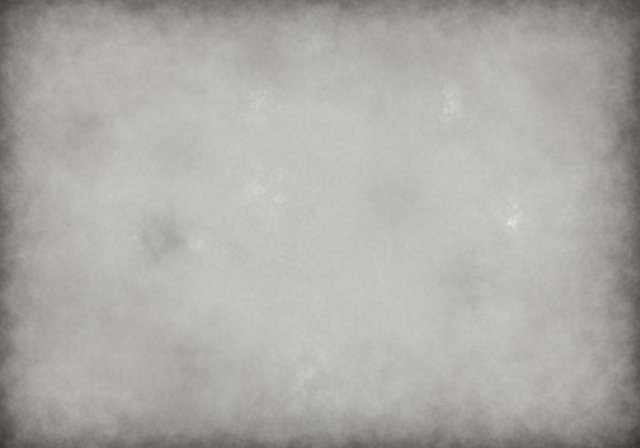
Write a Shadertoy shader that draws this texture.

```glsl
// Weathered grey plaster with soft stains, pale scuffs and sooty edges.

const vec3  COOL_GREY   = vec3(0.755, 0.763, 0.744);
const vec3  WARM_GREY   = vec3(0.738, 0.724, 0.708);
const vec3  STAIN_TINT  = vec3(0.88, 1.0, 1.04);   // absorption per channel
const vec3  SOOT_TINT   = vec3(0.98, 1.0, 1.025);
const vec4  EDGE_SOOT   = vec4(0.42, 0.47, 0.42, 0.37); // left, right, bottom, top
const vec4  EDGE_WIDTH  = vec4(0.056, 0.064, 0.058, 0.056);
const float EDGE_WARP   = 0.020;
const float CLOUD_DEPTH = 0.050;
const float MOTTLE_DEPTH = 0.050;
const float GRAIN_DEPTH = 0.040;
const float FLECK_DEPTH = 0.055;

// Marks: centre x, centre y, radius, strength; unit is the canvas height
const vec4 STAINS[10] = vec4[](
    vec4(0.37, 0.47, 0.065, 0.13), vec4(0.18, 0.29, 0.110, 0.09),
    vec4(0.43, 0.17, 0.110, 0.10), vec4(1.04, 0.36, 0.070, 0.08),
    vec4(0.58, 0.85, 0.070, 0.08), vec4(1.25, 0.82, 0.080, 0.08),
    vec4(0.91, 0.85, 0.090, 0.07), vec4(0.39, 0.64, 0.060, 0.06),
    vec4(0.18, 0.71, 0.050, 0.08), vec4(0.88, 0.55, 0.080, 0.05));
const vec4 SCUFFS[8] = vec4[](
    vec4(1.145, 0.511, 0.028, 0.13), vec4(0.990, 0.770, 0.034, 0.11),
    vec4(0.308, 0.465, 0.022, 0.10), vec4(0.600, 0.565, 0.045, 0.06),
    vec4(0.580, 0.775, 0.045, 0.06), vec4(1.272, 0.518, 0.018, 0.08),
    vec4(0.445, 0.460, 0.022, 0.08), vec4(0.690, 0.160, 0.060, 0.04));

vec2 hashGradient(vec2 cell) {
    vec3 h = fract(cell.xyx * vec3(0.1031, 0.1030, 0.0973));
    h += dot(h, h.yzx + 33.33);
    float angle = 6.28318 * fract((h.x + h.y) * h.z);
    return vec2(cos(angle), sin(angle));
}

// Gradient noise, roughly -0.7 to 0.7
float gradientNoise(vec2 p) {
    vec2 i = floor(p), f = p - i;
    vec2 u = f * f * f * (f * (f * 6.0 - 15.0) + 10.0);
    float a = dot(hashGradient(i), f);
    float b = dot(hashGradient(i + vec2(1, 0)), f - vec2(1, 0));
    float c = dot(hashGradient(i + vec2(0, 1)), f - vec2(0, 1));
    float d = dot(hashGradient(i + vec2(1, 1)), f - vec2(1, 1));
    return mix(mix(a, b, u.x), mix(c, d, u.x), u.y);
}

float fbm(vec2 p, int octaves) {
    const mat2 TURN = mat2(1.6, 1.2, -1.2, 1.6);
    float sum = 0.0, weight = 0.6;
    for (int k = 0; k < octaves; k++) {
        sum += weight * gradientNoise(p);
        p = TURN * p + 17.3;
        weight *= 0.58;
    }
    return sum;
}

float markFalloff(vec2 p, vec4 mark) {
    vec2 q = (p - mark.xy) / mark.z;
    return mark.w * exp(-dot(q, q));
}

// Light left by the soot that gathers along the four sides
float edgeLight(vec2 p, float aspect, float warp) {
    vec4 depth = max(vec4(p.x, aspect - p.x, p.y, 1.0 - p.y) + warp, 0.0);
    vec4 light = 1.0 - EDGE_SOOT * exp(-depth / EDGE_WIDTH);
    return light.x * light.y * light.z * light.w;
}

void mainImage(out vec4 fragColor, in vec2 fragCoord) {
    float aspect = iResolution.x / iResolution.y;
    vec2 p = fragCoord / iResolution.y;

    // Noise layers from broad to fine
    float cloud  = fbm(p * 5.0 + 3.7, 4);
    float mottle = fbm(p * 22.0 + 41.0, 4);
    float grain  = fbm(p * 95.0 + 83.0, 2);
    vec2 warp = vec2(fbm(p * 16.0 + 9.0, 4), fbm(p * 16.0 + 61.0, 4));

    // Cool centre, warmer toward the rim
    vec2 fromCentre = (p - vec2(0.51 * aspect, 0.49)) / vec2(0.5 * aspect, 0.5);
    float warmth = smoothstep(0.45, 1.0, length(fromCentre) - 0.5 * cloud);
    vec3 color = mix(COOL_GREY, WARM_GREY, warmth);

    // Ragged stains and scuffs
    vec2 stainPos = p + 0.06 * warp;
    vec2 scuffPos = p + 0.03 * warp;
    float stain = 0.0, scuff = 0.0;
    for (int k = 0; k < STAINS.length(); k++) stain += markFalloff(stainPos, STAINS[k]);
    for (int k = 0; k < SCUFFS.length(); k++) scuff += markFalloff(scuffPos, SCUFFS[k]);
    stain *= 0.6 + 0.6 * smoothstep(-0.25, 0.3, mottle);
    scuff *= 0.35 + 0.9 * smoothstep(-0.15, 0.35, mottle + 0.5 * grain);

    // Small curled flecks, grouped in patches
    float curl = abs(gradientNoise(p * 48.0 + 2.5 * warp + 27.0));
    float patches = smoothstep(-0.05, 0.4, fbm(p * 8.0 + 112.0, 3));
    float fleck = (1.0 - smoothstep(0.0, 0.13, curl)) * patches;
    float fleckSign = smoothstep(-0.15, 0.15, warp.x) * 1.6 - 1.0;

    float roughness = 0.55 + 0.45 * warmth;
    float tone = CLOUD_DEPTH * cloud * roughness + MOTTLE_DEPTH * mottle * roughness
               + GRAIN_DEPTH * grain + FLECK_DEPTH * fleck * fleckSign * 0.6;
    color *= 1.0 + tone;
    color *= 1.0 - stain * STAIN_TINT;
    color += 0.8 * scuff;

    // Sooty border with an uneven inner edge
    float rim = edgeLight(p, aspect, EDGE_WARP * (cloud + 0.8 * mottle));
    rim *= 1.0 + 0.25 * (1.0 - rim) * (mottle + grain);
    color *= pow(vec3(rim), SOOT_TINT);

    fragColor = vec4(clamp(color, 0.0, 1.0), 1.0);
}
```
